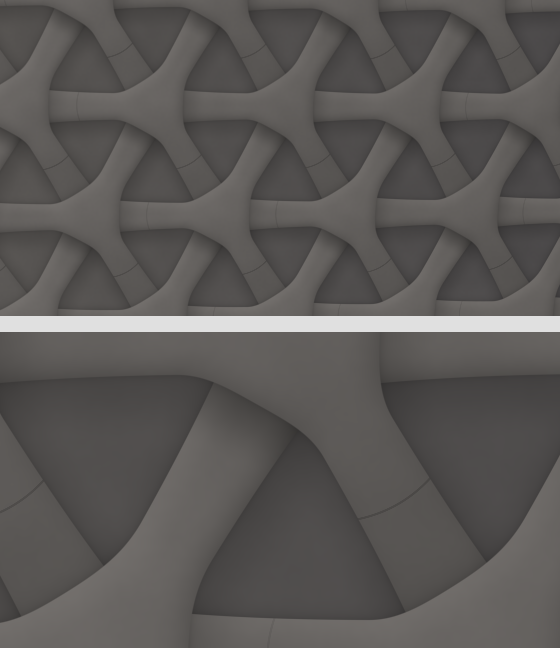
Top, the full canvas; bottom, a detail of the centre.
Give the GLSL for this pattern, as a Shadertoy shader.

```glsl
// A wall of interlocking three-armed clay blocks on a triangular lattice, seen at a slight tilt.
// Each lattice triangle paints its three corner blocks from far to near, so every arm
// slips under the body of the next block; a domed profile gives light, an offset copy shadow.

const vec2 CENTER = vec2(0.905, 0.663);   // a block center, in canvas heights
const vec2 SPACING = vec2(0.409, 0.401);  // lattice unit, in canvas heights
const vec2 TILT = vec2(0.037, -0.052);    // perspective of the wall
const float ROW = 0.8660254;              // row pitch of the lattice
const float ARM_RADIUS = 0.102;
const float ARM_LENGTH = 0.86;
const float FLARE = 0.05;                 // widening toward the arm tip
const float FILLET = 0.23;                // rounding between the arms
const float SLOPE = 0.46;                 // steepness at the rims
const float DROOP = 0.28;                 // arms sink away from the center
const vec3 LIGHT = vec3(-0.30, 0.50, 0.81);
const vec2 SHADOW_SHIFT = vec2(-0.02, 0.05);
const float SHADOW = 0.13;
const float CONTACT = 0.10;               // dark line beside each rim
const float TUCK = 0.20;                  // darkening of the up-right arm tip
const float SEAM_AT = 0.52;
const float SEAM_WIDTH = 0.002;
const vec3 CLAY = vec3(1.025, 0.992, 0.966);
const vec3 HOLE_LEFT = vec3(0.330, 0.319, 0.310);
const vec3 HOLE_RIGHT = vec3(0.302, 0.293, 0.295);

float hash(vec2 p) {
    return fract(sin(dot(p, vec2(127.1, 311.7))) * 43758.5);
}

float gradientDot(vec2 cell, vec2 f, vec2 corner) {
    float a = 6.2832 * hash(cell + corner);
    return dot(vec2(cos(a), sin(a)), f - corner);
}

float gradientNoise(vec2 p) {
    vec2 i = floor(p), f = fract(p);
    vec2 u = f * f * f * (f * (f * 6.0 - 15.0) + 10.0);
    return mix(mix(gradientDot(i, f, vec2(0, 0)), gradientDot(i, f, vec2(1, 0)), u.x),
               mix(gradientDot(i, f, vec2(0, 1)), gradientDot(i, f, vec2(1, 1)), u.x), u.y);
}

float smoothMin(float a, float b, float k) {
    float h = max(k - abs(a - b), 0.0) / k;
    return min(a, b) - h * h * k * 0.25;
}

// Arms point left, down-right and up-right.
vec2 armDirection(int i) {
    float a = 3.14159 + 2.09440 * float(i);
    return vec2(cos(a), sin(a));
}

float blockDistance(vec2 q) {
    float d = 1.0;
    for (int i = 0; i < 3; i++) {
        vec2 dir = armDirection(i);
        float t = clamp(dot(q, dir), 0.0, ARM_LENGTH);
        float arm = length(q - dir * t) - ARM_RADIUS - FLARE * t * t * t;
        d = smoothMin(d, arm, FILLET);
    }
    return d;
}

// Thin joints: always on the down-right arm, on some of the left arms.
float seams(vec2 q, float seed, float px) {
    float line = 0.0;
    for (int i = 0; i < 2; i++) {
        vec2 dir = armDirection(i);
        float across = dot(q, vec2(-dir.y, dir.x));
        float offset = abs(dot(q, dir) - SEAM_AT - 0.06 * float(1 - i) + 1.5 * across * across);
        float strength = i == 1 ? 0.15 : 0.07 * step(0.5, seed);
        float onArm = 1.0 - step(0.16, abs(across));
        line += strength * onArm * (1.0 - smoothstep(SEAM_WIDTH, SEAM_WIDTH + px, offset));
    }
    return line;
}

vec3 shadeBlock(vec2 q, float d, float seed, float px) {
    const vec2 e = vec2(0.004, 0.0);
    vec2 outward = vec2(blockDistance(q + e.xy), blockDistance(q + e.yx)) - d;
    float rim = clamp(1.0 + d / ARM_RADIUS, 0.0, 1.0);
    vec2 droop = DROOP * q / (length(q) + 0.25);
    vec3 normal = normalize(vec3(outward / e.x * SLOPE * rim * rim + droop, 1.0));
    float light = 0.185 + 0.245 * max(dot(normal, normalize(LIGHT)), 0.0);
    light *= 0.985 + 0.03 * seed;
    light *= 1.0 - 0.05 * smoothstep(0.2, 0.8, length(q));
    light *= 1.0 - TUCK * smoothstep(0.62, 0.82, dot(q, armDirection(2)));
    return CLAY * light * (1.0 - seams(q, seed, px));
}

void sortByLength(inout vec2 farther, inout vec2 nearer) {
    if (dot(farther, farther) < dot(nearer, nearer)) {
        vec2 swapped = farther;
        farther = nearer;
        nearer = swapped;
    }
}

void mainImage(out vec4 fragColor, in vec2 fragCoord) {
    vec2 p = fragCoord / iResolution.y;
    float side = fragCoord.x / iResolution.x;
    float px = 0.8 / (iResolution.y * SPACING.x);
    // Tilted wall to lattice, then the triangle around this point
    vec2 wall = (p - CENTER) / (1.0 - dot(TILT, p - CENTER)) / SPACING;
    vec2 f = fract(vec2(wall.x - 0.5 * wall.y / ROW, wall.y / ROW));
    vec2 corner[3] = vec2[3](vec2(step(1.0, f.x + f.y)), vec2(1, 0), vec2(0, 1));
    vec2 local[3];
    for (int i = 0; i < 3; i++) {
        vec2 s = f - corner[i];
        local[i] = vec2(s.x + 0.5 * s.y, s.y * ROW);
    }
    for (int i = 0; i < 3; i++) sortByLength(local[i % 2], local[i % 2 + 1]);
    // Recess behind the blocks, then shadow and block for each layer
    vec3 color = mix(HOLE_LEFT, HOLE_RIGHT, side) * (1.0 + 0.05 * gradientNoise(p * 7.0));
    for (int i = 0; i < 3; i++) {
        vec2 q = local[i];
        float d = blockDistance(q);
        float shadow = 1.0 - smoothstep(-0.05, 0.13, blockDistance(q + SHADOW_SHIFT));
        float contact = exp(-max(d, 0.0) / 0.011);
        color *= (1.0 - SHADOW * shadow) * (1.0 - CONTACT * contact);
        float seed = hash(floor((wall - q) * 2.0 + 0.5));
        color = mix(color, shadeBlock(q, d, seed, px), 1.0 - smoothstep(-px, px, d));
    }
    // Fine clay grain and light falling off to the right
    color *= 1.0 + 0.03 * gradientNoise(p * 14.0) + 0.01 * gradientNoise(p * 90.0);
    fragColor = vec4(color * mix(1.03, 0.98, side), 1.0);
}
```
